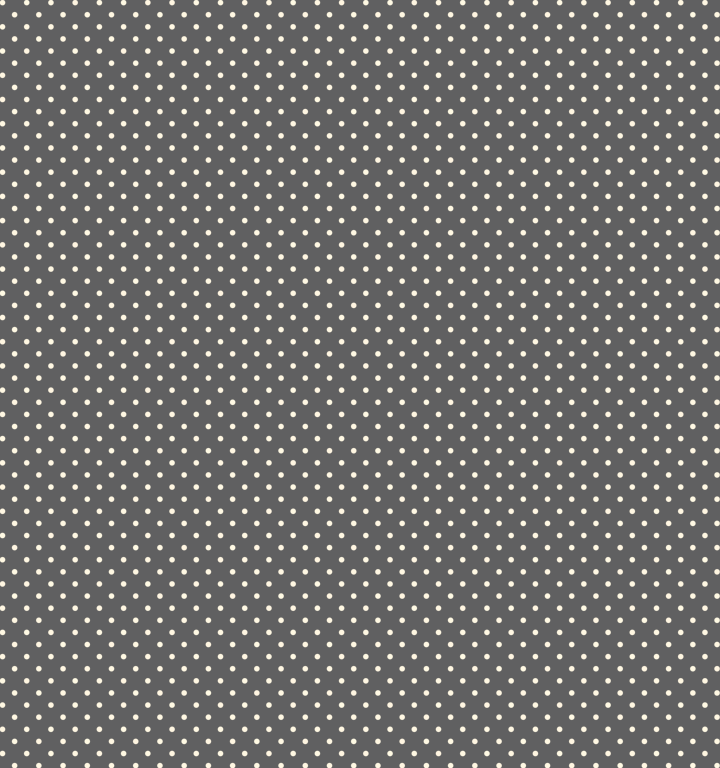
A Shadertoy shader for this pattern:

```glsl
// Small cream polka dots on charcoal, staggered row by row.
// The staggered grid is a square grid turned 45 degrees, so each point needs
// only its nearest cell; layered sines vary the cream slightly between dots.

// Lengths are fractions of the canvas height.
const float PITCH = 0.03154;                 // spacing of dots within a row
const float RADIUS = 0.00358;
const vec2 FIRST_DOT = vec2(0.00326, 0.0034); // measured from the top left

const vec3 CHARCOAL = vec3(0.378, 0.378, 0.38);
const vec3 CREAM = vec3(1.0, 0.98, 0.895);
const vec3 WARM_CREAM = vec3(1.0, 0.95, 0.875);

// Diagonal grid coordinates: dots lie on whole numbers.
vec2 toDiagonal(vec2 p, float pitch) {
    return vec2(p.x + p.y, p.x - p.y) / pitch;
}

// Signed distance to a disc around the nearest whole grid point.
float dotDistance(vec2 grid, float pitch, float radius) {
    vec2 local = grid - round(grid);
    return length(local) * pitch * sqrt(0.5) - radius;
}

// Smooth variation from 0 to 1, constant within a cell.
float layeredSines(vec2 cell) {
    float waves = sin(dot(cell, vec2(1.7, 2.9)))
                + sin(dot(cell, vec2(-3.1, 1.3)) + 1.0);
    return 0.5 + 0.25 * waves;
}

// Coverage of a shape, softened over about one pixel.
float coverage(float dist, float pixel) {
    return smoothstep(0.75 * pixel, -0.75 * pixel, dist);
}

void mainImage(out vec4 fragColor, in vec2 fragCoord) {
    float pixel = 1.0 / iResolution.y;
    vec2 fromTop = vec2(fragCoord.x, iResolution.y - fragCoord.y) * pixel;

    vec2 grid = toDiagonal(fromTop - FIRST_DOT, PITCH);
    float dist = dotDistance(grid, PITCH, RADIUS);

    // Cream dots over the flat ground
    vec3 cream = mix(CREAM, WARM_CREAM, 0.6 * layeredSines(round(grid)));
    vec3 color = mix(CHARCOAL, cream, coverage(dist, pixel));
    fragColor = vec4(color, 1.0);
}
```
